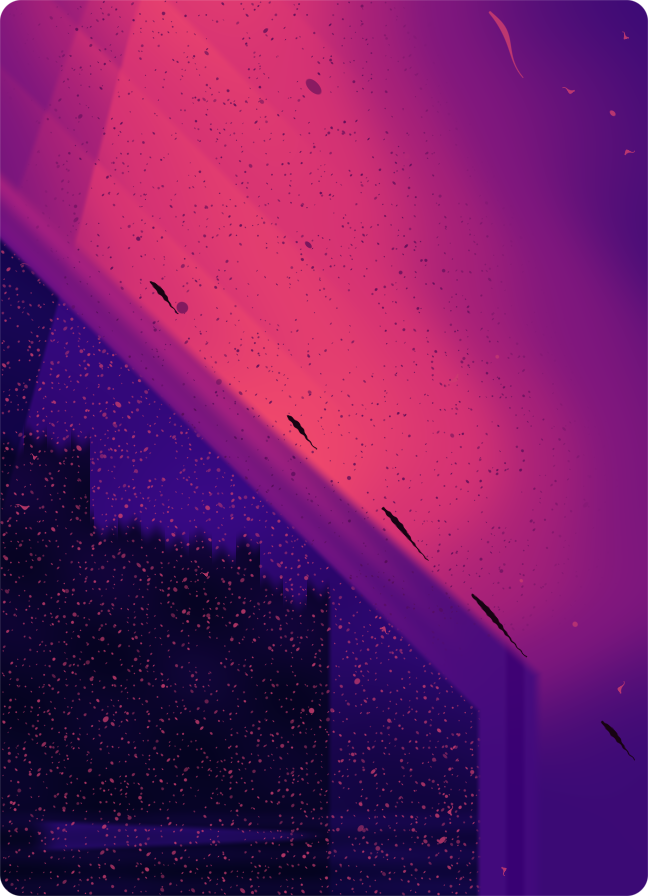
Write a Shadertoy shader that draws this background.

```glsl
// Dusty window: a glowing rose field above a slanted pane of night city.
// A colour ramp over a soft heat field gives the light, half-planes give the
// pane, and hashed cells scatter dust and fibres. Unit: canvas height.
#define INDIGO  vec3(0.23, 0.04, 0.46)
#define PLUM    vec3(0.50, 0.09, 0.49)
#define MAGENTA vec3(0.66, 0.13, 0.47)
#define ROSE    vec3(0.84, 0.20, 0.45)
#define CORAL   vec3(0.95, 0.29, 0.42)
#define NAVY    vec3(0.03, 0.02, 0.19)
#define VIOLET  vec3(0.20, 0.03, 0.48)
#define GLOW_WIDTH 0.31
#define CORNER_RADIUS 0.024
#define AA (0.8 / iResolution.y)

vec3 hash3(vec2 cell) {
    vec3 q = fract(cell.xyx * vec3(0.1031, 0.1030, 0.0973));
    q += dot(q, q.yxz + 33.33);
    return fract((q.xxy + q.yzz) * q.zyx);
}
// 1 inside an edge, 0 outside
float inside(float d, float blur) { return 1.0 - smoothstep(-blur, blur, d); }

vec3 heatRamp(float h) {
    vec3 c = mix(INDIGO, PLUM, smoothstep(0.0, 0.37, h));
    c = mix(c, MAGENTA, smoothstep(0.33, 0.62, h));
    c = mix(c, ROSE, smoothstep(0.57, 0.85, h));
    return mix(c, CORAL, smoothstep(0.82, 1.15, h));
}
// One irregular grain of varied strength per chosen cell
float grains(vec2 p, float scale, float density, float size) {
    vec2 g = p * scale + 0.12 * sin(p.yx * scale * 2.7) + scale;
    vec3 h = hash3(floor(g)), k = hash3(floor(g) + 71.0);
    float radius = size * (0.35 + 0.65 * k.y * k.y);
    float d = length(fract(g) - 0.25 - 0.5 * h.xy) - radius;
    return inside(d, AA * scale) * step(h.z, density) * (0.5 + 0.5 * k.x);
}
// Tapered, wavy stroke from a along ab
float fibre(vec2 p, vec2 a, vec2 ab, float width, float bend) {
    float len = length(ab), t = clamp(dot(p - a, ab) / (len * len), 0.0, 1.0);
    vec2 normal = vec2(-ab.y, ab.x) / len;
    float d = length(p - a - ab * t - normal * bend * sin(t * 5.5));
    float w = width * (0.2 + 1.1 * exp(-12.0 * (t - 0.3) * (t - 0.3)));
    return inside(d - w, AA);
}
// Short turned fibres, one per chosen cell
float lint(vec2 p, float scale, float density) {
    vec2 cell = floor(p * scale);
    vec3 h = hash3(cell + 19.0);
    vec2 arm = vec2(cos(h.x * 40.0), sin(h.x * 40.0)) * (0.006 + 0.014 * h.y);
    vec2 start = (cell + 0.35 + 0.3 * h.xy) / scale - 0.5 * arm;
    return fibre(p, start, arm, 0.0016, 0.002) * step(h.z, density);
}
void mainImage(out vec4 fragColor, in vec2 fragCoord) {
    vec2 p = fragCoord / iResolution.y;
    float down = 1.0 - p.y;
    // Guide lines: pane edge, bright rim, two steep reflections
    float edge = (p.y - 0.733 + 0.985 * p.x) * 0.712;
    float rim = (p.y - 0.805 + 0.93 * p.x) * 0.732;
    float slant = p.x - 0.156 + 0.27 * down;
    float slant2 = p.x - 0.098 + 0.37 * down;
    float clouds = sin(p.x * 13.0 + 2.0 * sin(p.y * 9.0)) * sin(p.y * 15.0 + p.x * 6.0);

    // Heat of the glowing upper part, with slanted facets
    float across = (p.x - 0.195 - 0.33 * down) / GLOW_WIDTH;
    float heat = 0.95 * exp(-across * across) * (1.0 - smoothstep(0.42, 0.93, down));
    heat += 0.13 * smoothstep(0.3, 0.6, down) * inside(down - 0.78, 0.14) + 0.04 * clouds;
    heat -= 0.16 * inside(slant, 0.004) + 0.10 * inside(slant2, 0.005);
    heat += 0.15 * exp(-abs(rim) / 0.05) * inside(p.x - 0.42, 0.15);
    float facet = fract(rim * 10.5 + 0.6 * p.x);
    facet *= inside(facet - 0.94, 0.06);
    heat += 0.11 * (facet - 0.5) * inside(p.x - 0.34, 0.1);
    vec3 color = heatRamp(heat);

    // Translucent frame between rim and pane
    float depth = clamp(edge / max(edge - rim, 0.001), 0.0, 1.0);
    vec3 frame = mix(vec3(0.36, 0.05, 0.51), vec3(0.66, 0.13, 0.49), depth);
    frame = mix(frame, vec3(0.26, 0.04, 0.49), smoothstep(0.25, 0.56, p.x));
    frame += 0.04 * sin(edge * 190.0) * inside(p.x - 0.46, 0.08) * vec3(1.0, 0.2, 0.2);
    frame -= 0.04 * inside(abs(p.x - 0.575) - 0.01, 0.004);
    color = mix(color, frame, 0.9 * inside(max(rim, p.x - 0.6), 0.008));

    // Night pane, dimmer left of the reflection
    float pane = inside(max(edge, p.x - 0.534), 0.004);
    vec3 night = mix(NAVY, VIOLET, smoothstep(-0.02, 0.50, p.y + 0.15 * p.x));
    night = mix(night, vec3(0.06, 0.02, 0.28), 0.8 * inside(slant, 0.003));
    night += 0.02 * clouds * vec3(1.0, 0.3, 2.0);

    // Hazy skyline of hashed blocks stepping down to the right
    float roof = 0.503 - 0.15 * p.x - 0.085 * step(0.1, p.x) - 0.04 * step(0.29, p.x);
    roof += 0.025 * hash3(vec2(floor(p.x * 38.0), 5.0)).x + 0.004 * sin(p.x * 260.0);
    float city = inside(p.y - roof, 0.014) * inside(p.x - 0.368, 0.004);
    float murk = 0.78 + 0.14 * sin(p.x * 31.0 + 1.0) * sin(p.y * 37.0 + p.x * 9.0);
    night = mix(night, vec3(0.012, 0.012, 0.11), murk * city);

    // Reflected wedge and bands near the ground
    float wedge = inside(abs(p.y - 0.067) - 0.018 + 0.04 * p.x, 0.004);
    wedge *= smoothstep(0.03, 0.07, p.x) * inside(p.x - 0.34, 0.04);
    wedge += 0.25 * inside(p.y - 0.1, 0.01) * (0.5 + 0.5 * sin(p.y * 170.0));
    color = mix(color, night + wedge * vec3(0.10, 0.02, 0.22), pane);

    // Dark grains and spots on the light
    float soot = max(grains(p, 85.0, 0.24, 0.15), grains(p, 42.0, 0.18, 0.11));
    soot = max(soot, max(grains(p, 13.0, 0.15, 0.10), grains(p, 150.0, 0.16, 0.22)));
    soot *= smoothstep(0.35, 0.7, heat) * (1.0 - pane);
    color = mix(color, vec3(0.32, 0.04, 0.33), 0.85 * soot);

    // Pink dust, dense on the pane, and larger flakes
    float dust = max(grains(p, 130.0, 0.5, 0.23), grains(p, 75.0, 0.36, 0.18));
    dust = max(dust, grains(p, 27.0, 0.14, 0.09)) * pane;
    float flakes = max(grains(p, 21.0, 0.09, 0.08), lint(p, 15.0, 0.14));
    dust = max(dust, flakes * max(pane, smoothstep(0.43, 0.55, p.x)));
    dust = max(dust, fibre(p, vec2(0.547, 0.986), vec2(0.039, -0.071), 0.0025, 0.004));
    color = mix(color, vec3(0.80, 0.24, 0.43), 0.85 * dust);

    // Chain of black scratches beside the rim
    for (float n = 0.0; n < 5.0; n++) {
        float sway = 0.025 * sin(1.5 * n);
        vec2 start = vec2(0.169 + 0.1276 * n + sway, 0.685 - 0.1245 * n - sway);
        float reach = 0.046 + 0.05 * exp(-(n - 2.7) * (n - 2.7));
        vec2 rough = p + 0.0004 * sin(p.yx * 900.0 + n);
        float cut = fibre(rough, start, reach * vec2(0.66, -0.75), 0.0025, 0.001);
        color = mix(color, vec3(0.09, 0.01, 0.07), cut);
    }
    // Rounded white corners
    vec2 halfSize = 0.5 * iResolution.xy / iResolution.y;
    vec2 corner = max(abs(p - halfSize) - halfSize + CORNER_RADIUS, 0.0);
    color = mix(vec3(1.0), color, inside(length(corner) - CORNER_RADIUS, AA));
    fragColor = vec4(color, 1.0);
}
```
